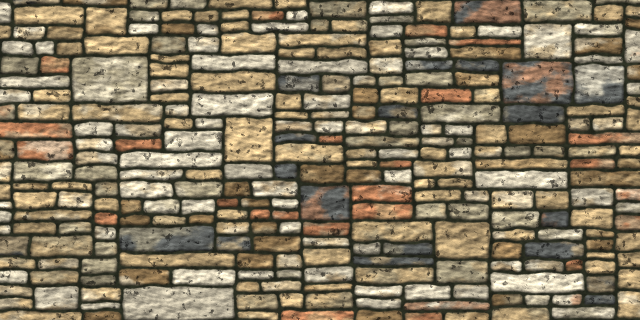
Give the GLSL for this texture, as a Shadertoy shader.

```glsl
const vec2 BLOCK = vec2(0.222, 0.1);   // mean block size, in canvas heights
const float HALF_JOINT = 0.0042;
const float CORNER_RADIUS = 0.010;

const vec3 TAN = vec3(0.75, 0.65, 0.48);
const vec3 CREAM = vec3(0.84, 0.80, 0.70);
const vec3 OLIVE = vec3(0.64, 0.60, 0.49);
const vec3 BROWN = vec3(0.55, 0.45, 0.31);
const vec3 RUST = vec3(0.70, 0.48, 0.34);
const vec3 SLATE = vec3(0.36, 0.37, 0.36);
const vec3 MORTAR = vec3(0.14, 0.15, 0.11);

float hash(vec2 p) {
    vec3 q = fract(p.xyx * vec3(0.1031, 0.1030, 0.0973));
    q += dot(q, q.yzx + 33.33);
    return fract((q.x + q.y) * q.z);
}

float noise(vec2 p) {
    vec2 i = floor(p), f = fract(p);
    f = f * f * (3.0 - 2.0 * f);
    return mix(mix(hash(i), hash(i + vec2(1, 0)), f.x),
               mix(hash(i + vec2(0, 1)), hash(i + vec2(1, 1)), f.x), f.y);
}

float fbm(vec2 p) {
    float sum = 0.0, amp = 0.52;
    for (int i = 0; i < 5; i++) {
        sum += amp * noise(p);
        p = mat2(1.6, 1.2, -1.2, 1.6) * p + 11.3;
        amp *= 0.5;
    }
    return sum;
}

float cornerShift(vec2 corner) {
    return 0.72 * (hash(corner + 47.0) - 0.5);
}

// Pinwheel tiling: walls run upright or level at alternate lattice corners.
vec4 blockBounds(vec2 c) {
    float odd = mod(c.x + c.y, 2.0);
    vec4 shift = vec4(cornerShift(c + vec2(0.0, odd)),
                      cornerShift(c + vec2(1.0 - odd, 0.0)),
                      cornerShift(c + vec2(1.0, 1.0 - odd)),
                      cornerShift(c + vec2(odd, 1.0)));
    return (c.xyxy + vec4(0, 0, 1, 1) + shift) * BLOCK.xyxy;
}

vec4 findBlock(vec2 p, out vec2 seed) {
    vec2 base = floor(p / BLOCK);
    vec4 found = vec4(0.0);
    seed = base;
    for (int y = -1; y <= 1; y++)
    for (int x = -1; x <= 1; x++) {
        vec2 c = base + vec2(x, y);
        vec4 b = blockBounds(c);
        if (all(greaterThanEqual(p, b.xy)) && all(lessThan(p, b.zw))) {
            found = b;
            seed = c;
        }
    }
    return found;
}

// Cuts a block into smaller stones, keeping the part that holds p.
vec4 splitBlock(vec2 p, vec4 b, inout vec2 seed) {
    for (int level = 0; level < 3; level++) {
        vec2 size = b.zw - b.xy;
        float roll = hash(seed + 301.0);
        float cut = mix(0.33, 0.67, hash(seed + 517.0));
        float side = 0.0;
        if (size.x > 3.6 * size.y && size.x > 0.16 && roll < 0.75) {
            float x = mix(b.x, b.z, cut);
            side = step(x, p.x);
            if (side > 0.5) b.x = x; else b.z = x;
        } else if (size.y > 0.068 && roll < 0.82) {
            float y = mix(b.y, b.w, cut);
            side = step(y, p.y);
            if (side > 0.5) b.y = y; else b.w = y;
        } else break;
        seed = seed * 2.0 + vec2(41.0 + side, 41.0);
    }
    return b;
}

float roundedBox(vec2 p, vec2 halfSize, float radius) {
    vec2 q = abs(p) - halfSize + radius;
    return length(max(q, 0.0)) + min(max(q.x, q.y), 0.0) - radius;
}

vec3 stoneColour(float pick) {
    vec3 c = mix(TAN, CREAM, step(0.30, pick));
    c = mix(c, OLIVE, step(0.55, pick));
    c = mix(c, BROWN, step(0.71, pick));
    c = mix(c, RUST, step(0.83, pick));
    return mix(c, SLATE, step(0.90, pick));
}

// Stained, layered and chipped stone face; q is offset per stone.
vec3 stoneFace(vec2 q, vec2 seed) {
    vec3 c = stoneColour(hash(seed + 91.0));
    float stain = fbm(q * vec2(13.0, 20.0));
    vec3 tint = stoneColour(0.88 * hash(seed + 133.0));
    c = mix(c, tint, 0.65 * smoothstep(0.45, 0.68, stain));
    c *= 0.86 + 0.26 * hash(seed + 211.0);
    vec2 grain = q * vec2(32.0, 62.0);
    float relief = fbm(grain) - fbm(grain + vec2(-0.2, 0.45));
    c *= 1.0 + 1.0 * relief + 0.45 * (fbm(q * vec2(24.0, 75.0)) - 0.5);
    float pits = smoothstep(0.64, 0.82, fbm(q * 58.0 + 5.0));
    return c * (1.0 - 0.55 * pits);
}

void mainImage(out vec4 fragColor, in vec2 fragCoord) {
    vec2 p = fragCoord / iResolution.y;
    float pixel = 1.0 / iResolution.y;

    // Uneven joints
    vec2 wobble = vec2(noise(p * 23.0), noise(p * 21.0 + 40.0)) - 0.5;
    vec2 w = p + 0.009 * wobble;
    vec2 seed;
    vec4 b = splitBlock(w, findBlock(w, seed), seed);
    vec2 local = w - 0.5 * (b.xy + b.zw);
    vec2 halfSize = 0.5 * (b.zw - b.xy) - HALF_JOINT;
    float radius = min(CORNER_RADIUS, 0.7 * min(halfSize.x, halfSize.y));
    float d = roundedBox(local, halfSize, radius) + 0.005 * (fbm(p * 60.0) - 0.5);

    // Stone, with rounded rim lit from above
    vec3 stone = stoneFace(p + 3.0 * vec2(hash(seed), hash(seed + 19.0)), seed);
    float rim = 1.0 - smoothstep(0.0, 0.011, -d);
    float facing = clamp(local.y / halfSize.y, -1.0, 1.0);
    stone *= 1.0 - rim * (0.32 - 0.22 * facing);

    // Recessed mortar
    vec3 mortar = MORTAR * (0.65 + 0.9 * fbm(p * 75.0));
    float cover = 1.0 - smoothstep(-pixel, pixel, d);
    fragColor = vec4(clamp(mix(mortar, stone, cover), 0.0, 1.0), 1.0);
}
```
